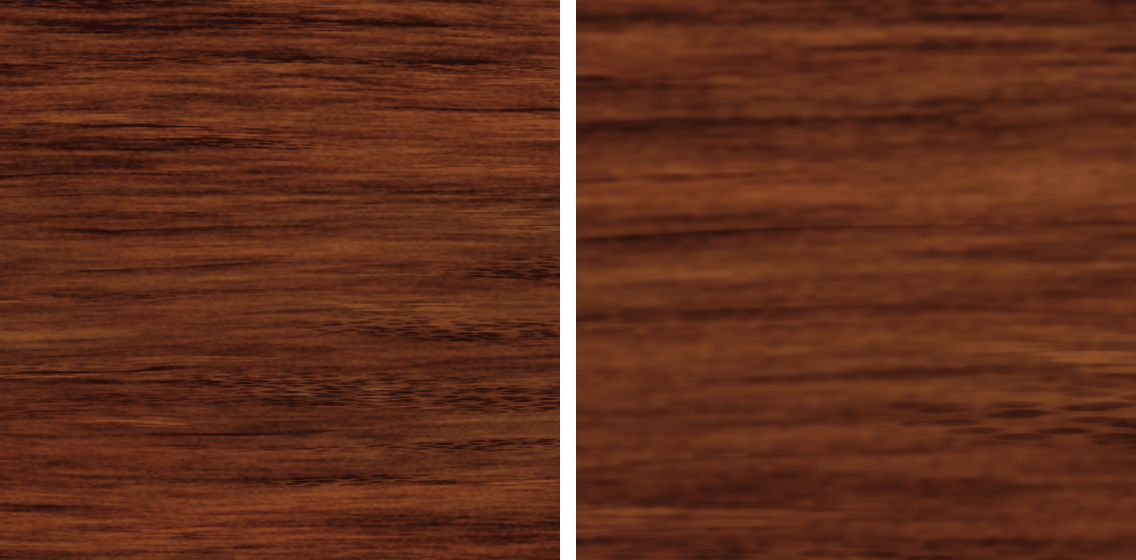
Left: the whole. Right: its middle third, enlarged.
Reproduce this texture procedurally as a WebGL 2 fragment shader.

```glsl
#version 300 es
precision highp float;
// Polished reddish-brown wood with horizontal grain, dark veins and fine pores.

uniform vec2 u_resolution;
out vec4 fragColor;

const vec3 DARK_WOOD = vec3(0.15, 0.055, 0.045);
const vec3 MID_WOOD = vec3(0.365, 0.165, 0.097);
const vec3 LIGHT_WOOD = vec3(0.53, 0.285, 0.145);
const vec3 RED_SHIFT = vec3(0.02, -0.06, -0.05);
const int VEIN_COUNT = 24;
const float VEIN_DEPTH = 0.8;
const float PORE_DEPTH = 0.75;
const float GLINT_GAIN = 0.7;
const float TONE_OFFSET = 0.08;
const vec2 PORE_GRID = vec2(24.0, 210.0);
const vec2 GLINT_GRID = vec2(10.0, 170.0);

float hash(vec2 p) {
    vec3 q = fract(p.xyx * 0.1031);
    q += dot(q, q.yzx + 33.33);
    return fract((q.x + q.y) * q.z);
}

// One row of smooth noise, shifted at random along the grain.
float fibre(float x, float row) {
    x += 61.0 * hash(vec2(row, 7.3));
    float cell = floor(x);
    float t = smoothstep(0.0, 1.0, x - cell);
    return mix(hash(vec2(cell, row)), hash(vec2(cell + 1.0, row)), t);
}

// Streaky noise in -1..1, blended between neighbouring rows.
float streaks(vec2 p) {
    float row = floor(p.y);
    float t = smoothstep(0.0, 1.0, p.y - row);
    return 2.0 * mix(fibre(p.x, row), fibre(p.x, row + 1.0), t) - 1.0;
}

// Cellular dashes: the distance to the nearest jittered point of a stretched grid.
float dashes(vec2 p, float radius) {
    vec2 cell = floor(p);
    float nearest = 9.0;
    for (int j = -1; j <= 1; j++) {
        for (int i = -1; i <= 1; i++) {
            vec2 c = cell + vec2(i, j);
            vec2 point = c + vec2(hash(c + 3.7), hash(c + 19.1));
            nearest = min(nearest, length(p - point));
        }
    }
    return 1.0 - smoothstep(radius * 0.4, radius, nearest);
}

// Long tapered veins, each with its own place, length, slope and thickness.
float veins(vec2 p) {
    float shade = 0.0;
    float ragged = 0.003 * streaks(p * vec2(8.0, 120.0));
    for (int i = 0; i < VEIN_COUNT; i++) {
        float id = float(i);
        vec2 centre = vec2(hash(vec2(id, 1.7)), (id + hash(vec2(id, 5.1))) / float(VEIN_COUNT));
        float reach = mix(0.2, 0.65, hash(vec2(id, 9.4)));
        float along = (p.x - centre.x) / reach;
        float slope = 0.03 * (hash(vec2(id, 13.2)) - 0.5);
        float across = p.y - centre.y - slope * along + 0.004 * sin(2.5 * along + id) + ragged;
        float taper = 1.0 - smoothstep(0.1, 1.0, abs(along));
        float width = mix(0.0018, 0.0048, hash(vec2(id, 17.8))) * (0.5 + 0.5 * taper);
        width *= across > 0.0 ? 0.7 : 1.5;
        float strength = mix(0.3, 1.0, hash(vec2(id, 23.6)));
        shade = max(shade, strength * taper * exp(-across * across / (width * width)));
    }
    return shade;
}

void main() {
    vec2 uv = gl_FragCoord.xy / u_resolution;

    // Gentle bending of the grain
    vec2 p = uv;
    p.y += 0.008 * sin(2.3 * uv.x + 5.0 * uv.y);
    p.y += 0.003 * sin(6.1 * uv.x - 13.0 * uv.y + 1.0);
    p.y += 0.0008 * sin(17.0 * uv.x + 31.0 * uv.y);

    // Grain from broad bands down to single fibres
    float grain = 0.17 * streaks(p * vec2(1.2, 10.0));
    grain += 0.29 * streaks(p * vec2(1.7, 29.0) + 11.0);
    grain += 0.35 * streaks(p * vec2(2.8, 64.0) + 23.0);
    grain += 0.38 * streaks(p * vec2(6.0, 128.0) + 37.0);
    grain += 0.36 * streaks(p * vec2(18.0, 240.0) + 53.0);
    grain += 0.24 * streaks(p * vec2(120.0, 256.0) + 67.0);

    // Calmer figure near the middle of the board
    float contrast = mix(0.78, 1.12, smoothstep(0.08, 0.4, abs(uv.y - 0.4)));
    float tone = TONE_OFFSET + contrast * grain;

    // Pores and bright glints gather in separate bands
    float poreBand = smoothstep(0.3, 0.85, streaks(p * vec2(1.8, 34.0) + 71.0));
    float glintBand = smoothstep(0.45, 0.85, streaks(p * vec2(2.4, 36.0) + 97.0));
    tone -= PORE_DEPTH * poreBand * dashes(p * PORE_GRID, 0.55);
    tone += GLINT_GAIN * glintBand * dashes(p * GLINT_GRID + 31.0, 0.5);
    tone -= VEIN_DEPTH * veins(p);
    tone = clamp(tone, -1.0, 1.0);

    // Colour ramp with a slow drift between red and brown
    vec3 colour = mix(MID_WOOD, tone < 0.0 ? DARK_WOOD : LIGHT_WOOD, abs(tone));
    float redness = streaks(p * vec2(1.4, 8.0) + 113.0) + 0.5 * streaks(p * vec2(3.0, 40.0) + 131.0);
    colour *= 1.0 + RED_SHIFT * redness;
    fragColor = vec4(colour, 1.0);
}
```
